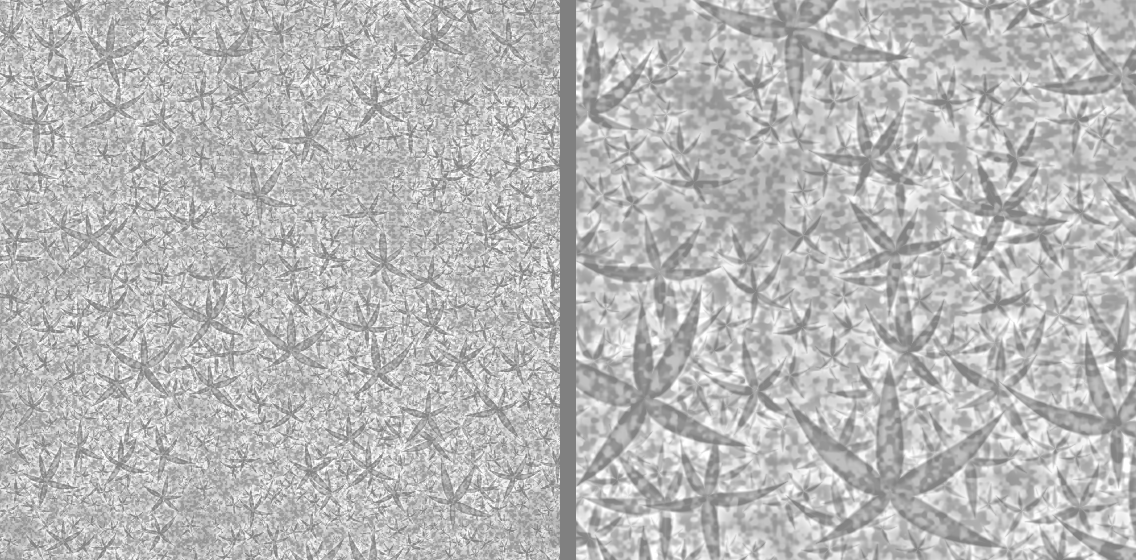
Left: the whole. Right: its middle third, enlarged.
Reproduce this texture procedurally as a three.js fragment shader.

```glsl
// Grey embossed relief crowded with curved, pointed starfish of many sizes.
// Jittered grids from fine to coarse each stamp stars whose arms are bent
// leaf distances with a dark rim and a bright halo, over a speckled ground.

#define LAYERS 5
#define FINEST_GRID 42.0
#define GRID_RATIO 1.5
#define ARM_WIDTH 0.105
#define ARM_BEND 0.42
#define HALO_STRENGTH 0.62
#define GRAIN_SCALE 250.0
#define GRAIN_CONTRAST 0.20
#define GROUND_TONE 0.675
#define RIM_TONE 0.53
#define BODY_TONE 0.64
#define HALO_TONE 0.97

varying vec2 vUv;

float hash(vec2 p) {
  return fract(sin(dot(p, vec2(127.1, 311.7))) * 43758.5453);
}

float noise(vec2 p) {
  vec2 i = floor(p);
  vec2 f = fract(p);
  f = f * f * (3.0 - 2.0 * f);
  return mix(mix(hash(i), hash(i + vec2(1.0, 0.0)), f.x),
             mix(hash(i + vec2(0.0, 1.0)), hash(i + vec2(1.0, 1.0)), f.x), f.y);
}

// Distance to one leaf-shaped arm whose side tips sweep upward.
float armDistance(vec2 p, float angle, float len, float bend) {
  float c = cos(angle);
  float s = sin(angle);
  vec2 q = vec2(c * p.x + s * p.y, c * p.y - s * p.x);
  float along = clamp(q.x, 0.0, len);
  float t = along / len;
  q.y -= bend * c * along * t;
  float halfWidth = ARM_WIDTH * len * 2.6 * sqrt(t) * (1.0 - t);
  return length(vec2(q.x - along, q.y)) - halfWidth;
}

// Five arms of uneven length and spacing joined at the centre.
float starDistance(vec2 p, float radius, vec2 seed) {
  float turn = 1.57 + (hash(seed + 3.1) - 0.5) * 1.3;
  float bend = ARM_BEND * (0.4 + hash(seed + 5.7));
  float d = 1.0;
  for (int k = 0; k < 5; k++) {
    float arm = float(k);
    float wobble = (hash(seed + arm * 1.37 + 8.2) - 0.5) * 0.6;
    float len = radius * mix(0.55, 1.0, hash(seed + arm * 2.13 + 11.9));
    d = min(d, armDistance(p, turn + arm * 1.2566 + wobble, len, bend));
  }
  return d;
}

// Stamps one star: halo outside, dark rim and paler body inside.
float stampStar(float tone, float d, float radius, float grain) {
  float edge = 0.0011;
  float haloWidth = 0.0021 + 0.045 * radius;
  float halo = HALO_STRENGTH * exp(-max(d, 0.0) / haloWidth);
  halo *= 0.65 + 0.35 * grain;
  float inside = 1.0 - smoothstep(-edge, edge, d);
  float body = mix(RIM_TONE, BODY_TONE, smoothstep(0.001, 0.005, -d));
  return mix(mix(tone, HALO_TONE, halo), body, inside * 0.88);
}

float starLayer(float tone, vec2 uv, float grid, float layer, float grain) {
  vec2 home = floor(uv * grid);
  for (int y = -1; y <= 1; y++) {
    for (int x = -1; x <= 1; x++) {
      vec2 cell = home + vec2(float(x), float(y));
      vec2 seed = cell + layer * 57.3;
      float crowd = noise(cell / grid * 7.0 + 4.0);
      float chance = mix(0.40, 0.95, crowd) - 0.05 * layer;
      if (hash(seed + 0.7) > chance) continue;
      vec2 jitter = vec2(hash(seed + 1.9), hash(seed + 2.6));
      vec2 p = uv - (cell + 0.1 + 0.8 * jitter) / grid;
      float radius = mix(0.42, 0.72, hash(seed + 6.4)) / grid;
      if (length(p) > radius * 1.4) continue;
      float d = starDistance(p, radius, seed);
      // Fade the halo out before the culling radius.
      float stamped = stampStar(tone, d, radius, grain);
      float reach = 1.0 - smoothstep(1.0, 1.4, length(p) / radius);
      tone = mix(tone, stamped, reach);
    }
  }
  return tone;
}

void main() {
  // Mottled ground with fine, ragged specks.
  float mottle = noise(vUv * 9.0) * 0.6 + noise(vUv * 23.0 + 7.0) * 0.4;
  float coarse = noise(vUv * GRAIN_SCALE);
  float fine = noise(vUv * GRAIN_SCALE * 1.7 + 31.0);
  float grain = smoothstep(0.28, 0.72, mix(coarse, fine, 0.4));
  float tone = GROUND_TONE + (mottle - 0.5) * 0.10;

  // Small stars first, large ones on top.
  float grid = FINEST_GRID;
  for (int i = 0; i < LAYERS; i++) {
    tone = starLayer(tone, vUv, grid, float(i), grain);
    grid /= GRID_RATIO;
  }

  // Specks bite into everything; the darkest tones are held to a soft floor.
  tone += (grain - 0.5) * GRAIN_CONTRAST * mix(0.7, 1.1, mottle);
  tone = mix(tone, max(tone, 0.52), 0.8);
  gl_FragColor = vec4(vec3(clamp(tone, 0.0, 1.0)), 1.0);
}
```
